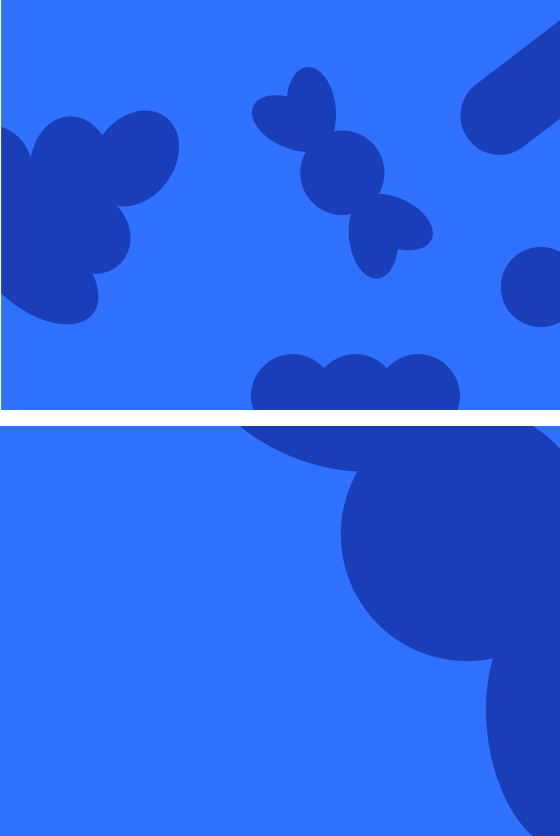
Top: the whole. Bottom: its middle third, enlarged.
Write a Shadertoy shader that draws this background.

```glsl
// Flat two-tone backdrop: a petalled blossom, a wrapped sweet, a slanted bar,
// a disc and a scalloped cloud on bright blue, with a hairline white left rim.
// Each shape is a union of distance functions in a VIEW_SIZE coordinate frame.

#define VIEW_SIZE vec2(7.68, 5.6)
#define GROUND_COLOR vec3(0.19, 0.44, 1.0)
#define SHAPE_COLOR vec3(0.102, 0.24, 0.72)
#define RIM_COLOR vec3(1.0)
#define RIM_WIDTH 0.015
#define SWEET_CENTER vec2(4.695, 3.24)
#define SWEET_ANGLE -0.942
#define WING_SPREAD 0.524
#define BAR_ANGLE 0.651
#define CLOUD_START vec2(4.015, 0.19)
#define CLOUD_STEP 0.86

// Expresses p in a frame turned by angle.
vec2 toFrame(vec2 p, float angle) {
    float c = cos(angle), s = sin(angle);
    return vec2(c * p.x + s * p.y, c * p.y - s * p.x);
}

float disc(vec2 p, vec2 center, float radius) {
    return length(p - center) - radius;
}

// First-order distance to an ellipse whose long axis points along angle.
float petal(vec2 p, vec2 center, vec2 radii, float angle) {
    vec2 q = toFrame(p - center, angle);
    float k = length(q / radii);
    float slope = length(q / (radii * radii));
    return k * (k - 1.0) / max(slope, 1e-4);
}

float blossom(vec2 p) {
    float d = disc(p, vec2(0.60, 2.60), 0.84);
    d = min(d, petal(p, vec2(1.845, 3.435), vec2(0.709, 0.546), 0.925));
    d = min(d, petal(p, vec2(0.97, 3.30), vec2(0.71, 0.56), 1.571));
    d = min(d, petal(p, vec2(-0.10, 3.20), vec2(0.68, 0.56), 1.571));
    d = min(d, petal(p, vec2(1.23, 2.42), vec2(0.594, 0.524), -0.785));
    return min(d, petal(p, vec2(0.50, 1.92), vec2(0.984, 0.563), -0.661));
}

// Round centre with a mirrored pair of wings at each end.
float sweet(vec2 p) {
    vec2 q = toFrame(p - SWEET_CENTER, SWEET_ANGLE);
    float d = length(q) - 0.577;
    q.x = abs(q.x);
    for (float side = -1.0; side < 2.0; side += 2.0) {
        d = min(d, petal(q, vec2(0.952, 0.165 * side), vec2(0.58, 0.336), WING_SPREAD * side));
    }
    return d;
}

// Round-ended bar running off the canvas.
float bar(vec2 p) {
    vec2 q = toFrame(p - vec2(6.85, 4.02), BAR_ANGLE);
    q.x -= clamp(q.x, 0.0, 4.0);
    return length(q) - 0.535;
}

float cloud(vec2 p) {
    float d = 1e3;
    for (int i = 0; i < 3; i++) {
        d = min(d, disc(p, CLOUD_START + vec2(CLOUD_STEP * float(i), 0.0), 0.573));
    }
    return d;
}

// One-pixel edge smoothing
float coverage(float dist, float pixel) {
    return clamp(0.5 - dist / pixel, 0.0, 1.0);
}

void mainImage(out vec4 fragColor, in vec2 fragCoord) {
    float pixel = VIEW_SIZE.y / iResolution.y;
    vec2 p = fragCoord / iResolution.xy * VIEW_SIZE;

    float d = min(blossom(p), sweet(p));
    d = min(d, min(bar(p), cloud(p)));
    d = min(d, disc(p, vec2(7.415, 1.68), 0.547));

    vec3 color = mix(GROUND_COLOR, SHAPE_COLOR, coverage(d, pixel));
    color = mix(color, RIM_COLOR, coverage(p.x - RIM_WIDTH, pixel));
    fragColor = vec4(color, 1.0);
}
```
